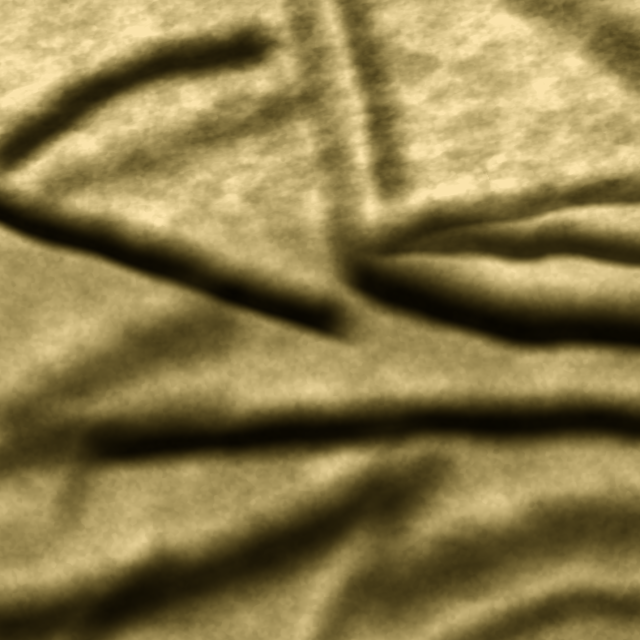
Give the GLSL for this texture, as a Shadertoy shader.

```glsl
// Draped olive-gold crushed velvet, lit from above.
// Curved folds darken a base tone below each crest, smooth cellular noise
// adds the crushed nap, and one tone value is mapped to the cloth colour.

vec3 hash3(vec2 cell) {
    vec3 q = fract(cell.xyx * vec3(0.1031, 0.1030, 0.0973));
    q += dot(q, q.yxz + 33.33);
    return fract((q.xxy + q.yzz) * q.zyx);
}

// Cellular noise with blended cells, about -0.5 to 0.5
float cells(vec2 p) {
    vec2 base = floor(p), sum = vec2(0.0);
    for (int y = -1; y <= 1; y++)
    for (int x = -1; x <= 1; x++) {
        vec2 cell = base + vec2(x, y);
        vec3 seed = hash3(cell + 50.0);
        vec2 r = cell + seed.xy - p;
        float weight = exp(-5.0 * dot(r, r));
        sum += vec2(seed.z, 1.0) * weight;
    }
    return sum.x / sum.y - 0.5;
}

float layeredCells(vec2 p) {
    float total = 0.0, amplitude = 1.0;
    for (int i = 0; i < 4; i++) {
        total += amplitude * cells(p);
        p = mat2(0.9, 0.43, -0.43, 0.9) * p * 1.9 + 7.3;
        amplitude *= 0.62;
    }
    return total;
}

// A bent crest from a to b; shade lies on the right-hand side of a->b
float fold(float tone, vec2 p, vec2 a, vec2 b, float bend, float width, float dark, float soft) {
    float len = length(b - a);
    vec2 axis = (b - a) / len;
    float h = dot(p - a, axis) / len;
    float d = dot(p - a, vec2(-axis.y, axis.x)) - bend * 4.0 * h * (1.0 - h);
    float s = -d / width;
    float ends = smoothstep(-0.06, 0.12, h) * (1.0 - smoothstep(0.9, 1.06, h));
    float shade = smoothstep(0.0, 0.9, s) * (1.0 - smoothstep(1.0, 1.0 + soft, s));
    float crest = exp(-pow(s * 3.0 - 0.1, 2.0));
    return tone * (1.0 - dark * shade * ends) + 0.13 * dark * crest * ends;
}

void mainImage(out vec4 fragColor, in vec2 fragCoord) {
    vec2 uv = fragCoord / iResolution.xy;

    // Gentle wander keeps the crests from looking ruled
    vec2 p = uv + 0.009 * vec2(cells(uv * 14.0), cells(uv * 14.0 + 31.0));
    p.y += 0.003 * sin(uv.x * 19.0 + 2.0 * sin(uv.x * 7.0));

    // Bright upper sheet, calmer lower sheet
    float upper = smoothstep(0.52, 0.74, uv.y);
    float tone = mix(0.66, 0.82, upper);
    tone += 0.10 * cells(uv * vec2(4.0, 6.0) + 3.0);

    // Upper sheet: rolls, central ridge and far slope
    tone = fold(tone, p, vec2(-0.06, 0.77), vec2(0.41, 0.99), 0.045, 0.065, 0.82, 0.6);
    tone = fold(tone, p, vec2(0.00, 0.74), vec2(0.47, 0.91), -0.01, 0.06, 0.45, 0.9);
    tone = fold(tone, p, vec2(0.51, 0.58), vec2(0.42, 1.04), 0.0, 0.04, 0.34, 1.2);
    tone = fold(tone, p, vec2(0.58, 0.65), vec2(0.49, 1.06), -0.012, 0.035, 0.48, 1.6);
    tone = fold(tone, p, vec2(1.06, 0.80), vec2(0.68, 1.04), 0.0, 0.06, 0.42, 1.5);

    // Heavy rolls across the middle
    tone = fold(tone, p, vec2(0.61, 0.68), vec2(1.08, 0.76), 0.006, 0.055, 0.66, 0.3);
    tone = fold(tone, p, vec2(0.56, 0.677), vec2(1.08, 0.655), 0.005, 0.065, 0.80, 0.3);
    tone = fold(tone, p, vec2(-0.08, 0.76), vec2(0.58, 0.545), 0.0, 0.072, 0.93, 0.35);
    tone = fold(tone, p, vec2(0.53, 0.67), vec2(1.08, 0.57), -0.038, 0.098, 0.93, 0.35);

    // Lower sheet: long roll and slanting creases
    tone = fold(tone, p, vec2(-0.06, 0.37), vec2(0.35, 0.585), 0.01, 0.075, 0.52, 1.0);
    tone = fold(tone, p, vec2(-0.06, 0.30), vec2(0.37, 0.42), 0.02, 0.05, 0.50, 1.0);
    tone = fold(tone, p, vec2(0.08, 0.35), vec2(1.10, 0.395), 0.024, 0.068, 0.92, 0.7);
    tone = fold(tone, p, vec2(-0.10, 0.08), vec2(0.63, 0.335), -0.04, 0.085, 0.80, 1.0);
    tone = fold(tone, p, vec2(0.54, 0.12), vec2(1.10, 0.265), 0.04, 0.085, 0.58, 1.0);
    tone = fold(tone, p, vec2(0.65, 0.0), vec2(1.08, 0.09), 0.045, 0.05, 0.55, 0.9);
    tone = fold(tone, p, vec2(0.05, -0.04), vec2(0.24, 0.18), 0.0, 0.05, 0.38, 1.0);
    tone = fold(tone, p, vec2(0.45, -0.03), vec2(0.67, 0.32), 0.02, 0.055, 0.42, 1.0);
    tone = fold(tone, p, vec2(0.06, 0.18), vec2(0.16, 0.37), 0.01, 0.04, 0.25, 1.0);

    // Crushed nap: flattened flecks above, softer clouds below, fine pile over all
    vec2 slanted = vec2(uv.x + 0.4 * uv.y, uv.y - 0.25 * uv.x);
    float flecks = layeredCells(slanted * vec2(19.0, 36.0));
    float clouds = layeredCells(uv * vec2(13.0, 17.0) + 20.0);
    float pile = cells(uv * 150.0);
    float lightness = 0.15 + 0.85 * smoothstep(0.05, 0.6, tone);
    tone += lightness * (mix(0.16 * clouds, 0.23 * flecks, upper) + 0.06 * pile);

    // Olive shadow to pale gold
    tone = clamp(tone, 0.02, 0.98);
    vec3 cloth = vec3(tone, 0.91 * pow(tone, 1.06), 0.69 * pow(tone, 1.55));
    fragColor = vec4(cloth, 1.0);
}
```
